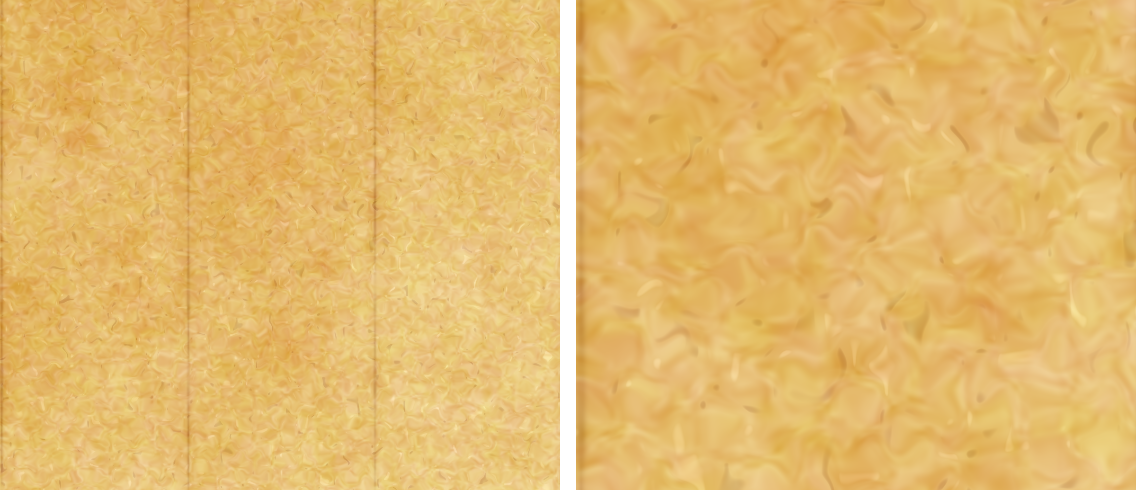
Left, the full canvas; right, a detail of the centre.
Write a WebGL 1 fragment shader that draws this texture.

```glsl
precision highp float;
// Aged golden parchment with fibrous grain, orange stains and faint vertical seams.
uniform vec2 u_resolution;

float hash(vec2 p) {
  vec3 q = fract(vec3(p.xyx) * 0.1031);
  q += dot(q, q.yzx + 33.33);
  return fract((q.x + q.y) * q.z);
}

// Smooth value noise, centred on zero.
float noise(vec2 p) {
  vec2 cell = floor(p);
  vec2 f = fract(p);
  f = f * f * (3.0 - 2.0 * f);
  float low = mix(hash(cell), hash(cell + vec2(1.0, 0.0)), f.x);
  float high = mix(hash(cell + vec2(0.0, 1.0)), hash(cell + vec2(1.0, 1.0)), f.x);
  return mix(low, high, f.y) - 0.5;
}

float fbm(vec2 p) {
  float sum = 0.0;
  float amplitude = 0.5;
  for (int i = 0; i < 4; i++) {
    sum += amplitude * noise(p);
    p = mat2(0.8, 0.6, -0.6, 0.8) * p * 2.03 + 17.3;
    amplitude *= 0.5;
  }
  return sum;
}

// Soft elliptical spot: 1 at the centre, fading outwards.
float spot(vec2 p, vec2 centre, vec2 size) {
  vec2 d = (p - centre) / size;
  return exp(-dot(d, d));
}

void main() {
  vec2 uv = gl_FragCoord.xy / u_resolution;
  float aspect = u_resolution.x / u_resolution.y;
  vec2 p = vec2(uv.x * aspect, uv.y);

  // Broad light: paler towards the lower right.
  float tone = dot(uv - 0.5, vec2(1.0, -1.1)) + 0.1;
  tone += 2.2 * fbm(p * vec2(5.0, 4.0) + 3.7) + 1.6 * fbm(p * 17.0 + 41.0);

  // Curled fibres: grain in a warped domain, with fine ridges.
  vec2 warp = vec2(noise(p * 55.0 + 9.0), noise(p * 55.0 + 71.0));
  vec2 q = p + 0.018 * warp;
  float grain = noise(q * vec2(85.0, 105.0) + 13.0);
  float fine = noise(q * vec2(150.0, 180.0) + 57.0);
  float ridge = 1.0 - abs(2.0 * noise(q * vec2(58.0, 80.0) + 29.0));
  tone += 1.7 * grain + 1.3 * fine + 0.7 * (ridge - 0.7);

  // Orange stains with ragged, upright outlines.
  vec2 s = uv + 0.09 * vec2(fbm(p * 14.0), fbm(p * 14.0 + 31.0));
  float stain = spot(s, vec2(0.14, 0.76), vec2(0.04, 0.10));
  stain += spot(s, vec2(0.24, 0.40), vec2(0.05, 0.14));
  stain += spot(s, vec2(0.47, 0.67), vec2(0.08, 0.10));
  stain += spot(s, vec2(0.52, 0.29), vec2(0.07, 0.06));
  stain += 0.6 * spot(s, vec2(0.58, 0.45), vec2(0.025, 0.03));
  stain *= 0.7 + 1.2 * noise(p * 42.0 + 5.0);

  // Worn pale patch near the left edge.
  float worn = spot(s, vec2(0.03, 0.62), vec2(0.045, 0.05));
  worn += 0.8 * spot(s, vec2(0.09, 0.665), vec2(0.035, 0.025));
  tone = mix(tone, 1.1 + 0.5 * grain, 0.75 * clamp(worn, 0.0, 1.0));

  // Seams at each third, broken along their length.
  float seamDist = abs(fract((uv.x - 0.003) * 3.0 + 0.5) - 0.5) / 3.0 * aspect;
  seamDist += 0.002 * noise(vec2(p.y * 30.0, 2.0));
  float wear = 0.6 + 0.7 * noise(vec2(floor(uv.x * 3.0 + 0.5) * 7.0, p.y * 9.0))
             + 0.5 * noise(vec2(p.y * 70.0, 8.0));
  float seam = exp(-pow(seamDist / 0.0032, 2.0)) * clamp(wear, 0.15, 1.0);
  float halo = exp(-pow(seamDist / 0.014, 2.0)) * clamp(wear, 0.0, 1.0);

  // Colour: ochre to cream, with a slight drift between yellow and pink.
  tone = clamp(tone, -2.3, 2.1);
  vec3 color = vec3(0.90, 0.737, 0.425) + tone * vec3(0.020, 0.050, 0.072);
  float drift = noise(q * 75.0 + 91.0) + 0.6 * noise(p * 24.0 + 63.0);
  color += drift * vec3(-0.012, 0.012, -0.075);
  color -= stain * vec3(0.015, 0.065, 0.085);
  color -= halo * vec3(0.02, 0.04, 0.04) + seam * vec3(0.12, 0.15, 0.12);

  // Sparse brown flecks and pale fibre tips.
  float fleck = noise(q * vec2(95.0, 75.0) + 130.0);
  color -= smoothstep(0.36, 0.49, fleck) * vec3(0.07, 0.09, 0.07);
  color += smoothstep(0.34, 0.48, -fleck) * vec3(0.04, 0.06, 0.09);

  gl_FragColor = vec4(clamp(color, 0.0, 1.0), 1.0);
}
```
